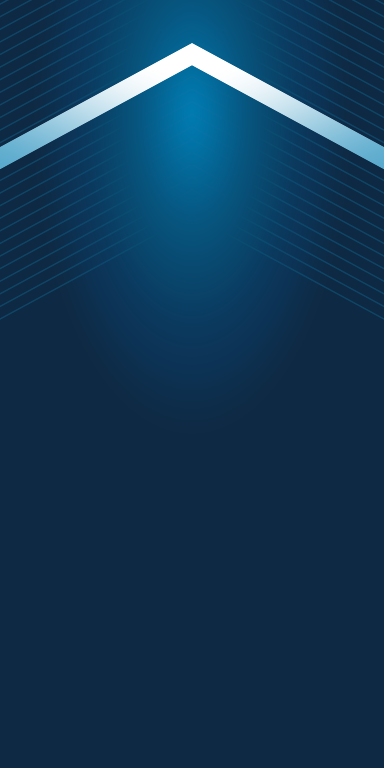
A Shadertoy shader for this background:

```glsl
const vec3 NAVY = vec3(0.055, 0.160, 0.262);
const vec3 DEEP_BLUE = vec3(0.045, 0.212, 0.355);
const vec3 TEAL_BLUE = vec3(0.030, 0.305, 0.460);
const vec3 GLOW_BLUE = vec3(0.000, 0.480, 0.690);
const vec3 LINE_BLUE = vec3(0.030, 0.310, 0.450);
const vec3 ICE_BLUE = vec3(0.340, 0.660, 0.800);

const float SLOPE = 0.5417;

// Vertical distance below a chevron whose apex touches the top edge
float chevronDepth(vec2 p, float slope) {
    return p.y - slope * abs(p.x);
}

// Antialiased interval from lo to hi
float stripe(float d, float lo, float hi, float aa) {
    return smoothstep(lo - aa, lo + aa, d) - smoothstep(hi - aa, hi + aa, d);
}

// Evenly spaced thin lines, the last one lying at depth end
float repeatedLines(float d, float end, float spacing, float halfWidth, float aa) {
    float offset = abs(mod(d - end + 0.5 * spacing, spacing) - 0.5 * spacing);
    float line = 1.0 - smoothstep(halfWidth - aa, halfWidth + aa, offset);
    return line * step(d, end + 0.5 * spacing);
}

// Elliptical glow blended through four colours
vec3 radialGlow(vec2 p, vec2 center, vec2 radius) {
    float t = length((p - center) / radius);
    vec3 color = mix(GLOW_BLUE, TEAL_BLUE, smoothstep(-0.08, 0.48, t) * 1.06 - 0.06);
    color = mix(color, DEEP_BLUE, smoothstep(0.36, 0.74, t));
    return mix(color, NAVY, smoothstep(0.66, 1.02, t));
}

// White centre cooling towards the sides and the lower edge
vec3 bandColor(float side, float across) {
    float cool = smoothstep(0.06, 0.56, side + 0.06 * (across - 0.5));
    return mix(vec3(1.0), ICE_BLUE, cool);
}

void mainImage(out vec4 fragColor, in vec2 fragCoord) {
    // Width spans one unit, height two; y runs downward from the top
    vec2 uv = fragCoord / iResolution.xy;
    vec2 p = vec2(uv.x - 0.5, 2.0 * (1.0 - uv.y));
    float aa = 0.6 * max(1.0 / iResolution.x, 2.0 / iResolution.y);
    float depth = chevronDepth(p, SLOPE);

    // Background glow
    vec3 color = radialGlow(p, vec2(0.0, 0.295), vec2(0.425, 0.86));

    // Thin chevrons, hidden where the glow is brightest
    float lines = repeatedLines(depth, 0.560, 0.0328, 0.0022, aa);
    color = mix(color, max(color, LINE_BLUE), 0.7 * lines);

    // Bright chevron band
    float top = 0.112;
    float bottom = 0.170;
    float across = clamp((depth - top) / (bottom - top), 0.0, 1.0);
    float band = stripe(depth, top, bottom, aa);
    color = mix(color, bandColor(abs(p.x), across), band);

    fragColor = vec4(color, 1.0);
}
```
